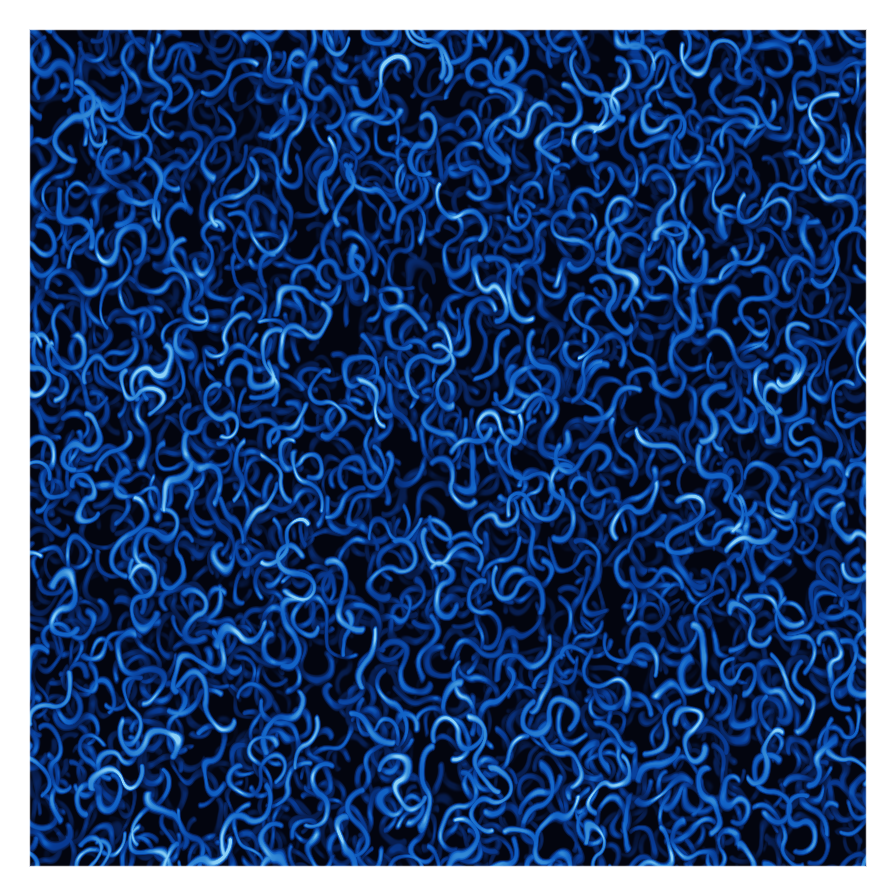
A Shadertoy shader for this texture:

```glsl
// Curled blue plastic strands tangled into a deep mat, framed by a white margin
#define MARGIN 0.0335
#define LAYERS 7
#define CELL 0.058
#define HALF_WIDTH 0.0053
#define STRETCH 1.25
#define WIGGLE 0.007
#define SHADOW 0.35
#define GLINT 0.55

const vec3 BLACK = vec3(0.012, 0.018, 0.06);
const vec3 NAVY  = vec3(0.03, 0.12, 0.32);
const vec3 BLUE  = vec3(0.03, 0.23, 0.58);
const vec3 AZURE = vec3(0.07, 0.39, 0.78);
const vec3 SKY   = vec3(0.20, 0.54, 0.84);
const vec3 ICE   = vec3(0.55, 0.82, 0.97);

vec4 hash4(vec3 p) {
    vec4 q = fract(p.xyzx * vec4(0.1031, 0.1030, 0.0973, 0.1099));
    q += dot(q, q.wzxy + 33.33);
    return fract((q.xxyz + q.yzzw) * q.zywx);
}

// Smooth value noise, two channels
vec2 noise2(vec2 p, float seed) {
    vec2 i = floor(p), f = fract(p);
    f = f * f * (3.0 - 2.0 * f);
    vec2 a = hash4(vec3(i, seed)).xy;
    vec2 b = hash4(vec3(i + vec2(1, 0), seed)).xy;
    vec2 c = hash4(vec3(i + vec2(0, 1), seed)).xy;
    vec2 d = hash4(vec3(i + vec2(1, 1), seed)).xy;
    return mix(mix(a, b, f.x), mix(c, d, f.x), f.y);
}

// Distance to an arc of half angle a, symmetric about +y
float arcDistance(vec2 p, float a, float radius) {
    p.x = abs(p.x);
    vec2 tip = vec2(sin(a), cos(a));
    return tip.y * p.x > tip.x * p.y ? length(p - tip * radius)
                                     : abs(length(p) - radius);
}

// Two opposed arcs joined at the origin into an S curl
float curlDistance(vec2 p, float a, float radius) {
    vec2 joint = radius * vec2(-sin(a), cos(a));
    return min(arcDistance(joint + p, a, radius), arcDistance(joint - p, a, radius));
}

// One layer of curls: x = brightness, y = shadow cast on the layers below
vec2 strandLayer(vec2 p, float layer) {
    vec2 warp = noise2(p * 32.0, layer + 20.0) - 0.5;
    float sheen = noise2(p * 45.0, layer + 40.0).x;
    vec2 g = (p + 2.0 * WIGGLE * warp) / (CELL * vec2(1.0, STRETCH));
    g += 40.0 + 7.37 * layer * vec2(1.0, 0.63);
    vec2 home = floor(g);
    vec2 result = vec2(0.0);

    for (int y = -1; y <= 1; y++)
    for (int x = -1; x <= 1; x++) {
        vec2 id = home + vec2(x, y);
        vec4 h = hash4(vec3(id, layer));
        vec4 k = hash4(vec3(id, layer + 60.0));
        vec2 q = g - id - h.xy;

        // Mostly upright curls of either handedness
        float angle = 1.57 + (h.z - 0.5) * 2.7;
        float c = cos(angle), s = sin(angle);
        q = vec2(c * q.x + s * q.y, c * q.y - s * q.x);
        if (k.x < 0.5) q.y = -q.y;

        float halfAngle = mix(0.6, 2.25, h.w);
        float radius = mix(0.36, 0.22, h.w) * mix(0.85, 1.1, k.y);
        float d = curlDistance(q, halfAngle, radius) * CELL * sqrt(STRETCH);

        // Rounded tube with a glossy core
        float width = HALF_WIDTH * mix(0.85, 1.15, k.z);
        float tube = smoothstep(width, 0.2 * width, d);
        float core = smoothstep(0.55 * width, 0.0, d);
        float light = tube * mix(0.6, 0.95, k.w) * mix(0.75, 1.2, sheen);
        light += core * GLINT * sheen * sheen * sheen;
        result = max(result, vec2(light, smoothstep(2.4 * width, 0.8 * width, d)));
    }
    return result;
}

vec3 strandColor(float tone) {
    vec3 color = mix(BLACK, NAVY, smoothstep(0.0, 0.27, tone));
    color = mix(color, BLUE, smoothstep(0.25, 0.52, tone));
    color = mix(color, AZURE, smoothstep(0.5, 0.78, tone));
    color = mix(color, SKY, smoothstep(0.78, 1.02, tone));
    return mix(color, ICE, smoothstep(1.02, 1.4, tone));
}

void mainImage(out vec4 fragColor, in vec2 fragCoord) {
    vec2 uv = fragCoord / iResolution.y;
    float aspect = iResolution.x / iResolution.y;

    // Stack the layers from the dim depths to the lit surface
    float tone = 0.0;
    for (int i = 0; i < LAYERS; i++) {
        float height = float(i) / float(LAYERS - 1);
        vec2 strand = strandLayer(uv, float(i));
        tone = max(tone * (1.0 - SHADOW * strand.y), strand.x * mix(0.28, 1.08, height));
    }

    // Uneven light, a little stronger toward the bottom
    tone *= mix(0.88, 1.1, noise2(uv * 7.0, 90.0).x) * mix(1.06, 0.95, uv.y);

    // White margin
    vec2 inset = min(uv, vec2(aspect, 1.0) - uv) - MARGIN;
    float edge = 1.0 / iResolution.y;
    float inside = smoothstep(-edge, edge, min(inset.x, inset.y));
    fragColor = vec4(mix(vec3(1.0), strandColor(tone), inside), 1.0);
}
```
